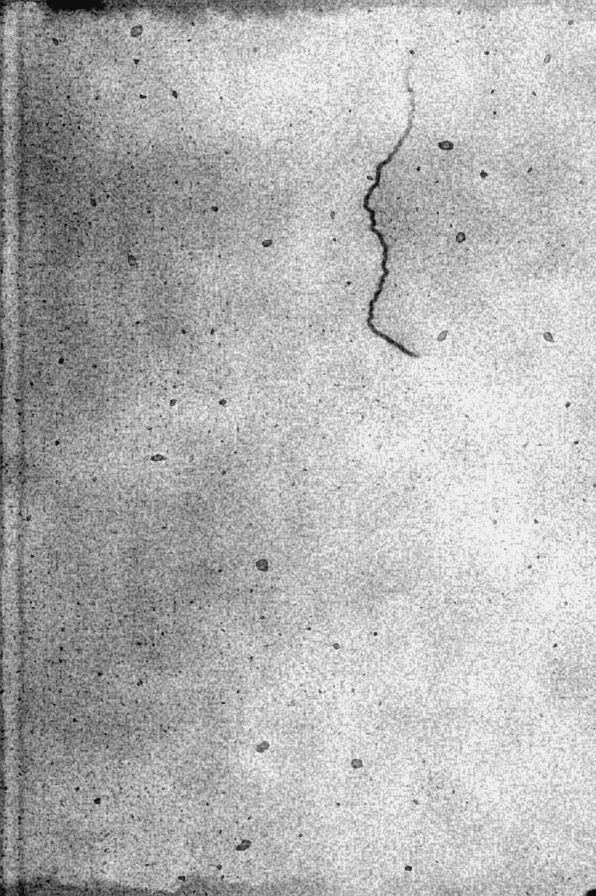
Give the GLSL for this texture, as a WebGL 1 fragment shader.

```glsl
precision highp float;
uniform vec2 u_resolution;

float hash(vec2 p) {
  vec3 q = fract(vec3(p.xyx) * 0.1031);
  q += dot(q, q.yzx + 33.33);
  return fract((q.x + q.y) * q.z);
}

vec2 gradientAt(vec2 cell) {
  float angle = 6.2832 * hash(cell);
  return vec2(cos(angle), sin(angle));
}

// Gradient noise, roughly -0.7 to 0.7
float noise(vec2 p) {
  vec2 i = floor(p), f = fract(p);
  vec2 u = f * f * f * (f * (f * 6.0 - 15.0) + 10.0);
  vec2 e = vec2(1.0, 0.0);
  float low = mix(dot(gradientAt(i), f), dot(gradientAt(i + e), f - e), u.x);
  float high = mix(dot(gradientAt(i + e.yx), f - e.yx),
                   dot(gradientAt(i + e.xx), f - e.xx), u.x);
  return mix(low, high, u.y);
}

float fbm(vec2 p) {
  float sum = 0.0, amp = 1.0;
  for (int i = 0; i < 5; i++) {
    sum += amp * noise(p);
    p = mat2(0.8, 0.6, -0.6, 0.8) * p * 2.03 + 17.3;
    amp *= 0.58;
  }
  return sum;
}

float smudge(vec2 p, vec2 centre, vec2 radius) {
  vec2 d = (p - centre) / radius;
  return exp(-dot(d, d));
}

// Ragged dark flecks, at most one per grid cell
float flecks(vec2 p, float cells, float share, float radius, float hollow, float pixel) {
  vec2 g = p * cells, id = floor(g);
  vec2 jitter = vec2(hash(id + 3.7), hash(id + 41.2));
  vec2 d = (fract(g) - mix(vec2(0.3), vec2(0.7), jitter)) / cells;
  float angle = 3.1416 * hash(id + 71.9);
  float c = cos(angle), s = sin(angle);
  d = mat2(c, -s, s, c) * d;
  d.x *= mix(1.0, 1.9, hash(id + 13.1));
  float size = radius * mix(0.45, 1.0, hash(id + 29.4));
  float dist = length(d) + size * 0.7 * noise(p * 0.9 / radius);
  float body = 1.0 - smoothstep(size - pixel, size + pixel, dist);
  float core = 1.0 - smoothstep(0.0, size * 0.8, dist);
  float strength = mix(0.5, 1.0, hash(id + 57.6));
  return step(hash(id + 91.3), share) * body * strength * (1.0 - hollow * core);
}

// Horizontal position of the water stain's rim at height y
float rimPath(float y) {
  float hook = 1.0 - smoothstep(0.597, 0.64, y);
  return 0.421 + 0.042 * smoothstep(0.80, 0.89, y) + 0.045 * hook
       + 0.009 * sin((y - 0.75) * 46.0 + 3.6)
       + 0.009 * noise(vec2(y * 42.0, 5.0)) + 0.005 * noise(vec2(y * 120.0, 9.0));
}

float waterRim(vec2 p) {
  float slope = (rimPath(p.y + 0.002) - rimPath(p.y - 0.002)) / 0.004;
  float d = (p.x - rimPath(p.y)) / sqrt(1.0 + slope * slope);
  float span = smoothstep(0.599, 0.604, p.y) * (1.0 - smoothstep(0.87, 0.98, p.y));
  float fade = mix(1.0, 0.45, smoothstep(0.80, 0.87, p.y));
  float line = 1.0 - smoothstep(0.0008, 0.0042, abs(d));
  float halo = exp(-abs(d) / (d > 0.0 ? 0.016 : 0.005));
  return span * fade * (0.42 * line + 0.16 * halo);
}

// Worn, ragged border; depth is the distance in from the edge
float wornEdge(float depth, float width, vec2 p) {
  float reach = max(0.003, width * (1.0 + 1.5 * fbm(p * 14.0)));
  return 1.0 - smoothstep(0.3 * reach, reach, depth);
}

void main() {
  vec2 p = gl_FragCoord.xy / u_resolution.y;
  float width = u_resolution.x / u_resolution.y;
  float pixel = 1.0 / u_resolution.y;
  float across = p.x / width;
  float leftSide = 1.0 - smoothstep(0.05, 0.75, across);

  // Uneven faded ground
  float tone = mix(0.58, 0.82, smoothstep(-0.08, 0.78, across));
  tone += 0.13 * fbm(p * 4.5 + 7.0) + 0.08 * fbm(p * 19.0 + 31.0);
  tone += 0.05 * leftSide * noise(p * vec2(55.0, 7.0));
  tone += 0.06 * leftSide * noise(p * vec2(45.0, 230.0));
  tone -= 0.13 * smudge(p, vec2(0.19, 0.76), vec2(0.12, 0.10));
  tone -= 0.10 * smudge(p, vec2(0.23, 0.40), vec2(0.10, 0.07));
  tone -= 0.12 * smudge(p, vec2(0.06, 0.24), vec2(0.12, 0.09));
  tone -= 0.16 * smudge(p, vec2(0.05, 0.80), vec2(0.04, 0.20));
  tone -= 0.07 * smudge(p, vec2(0.50, 0.72), vec2(0.09, 0.13));
  tone += 0.12 * smudge(p, vec2(0.12, 0.48), vec2(0.07, 0.05));
  tone += 0.12 * smudge(p, vec2(0.27, 0.90), vec2(0.20, 0.06));
  tone += 0.07 * smudge(p, vec2(0.55, 0.35), vec2(0.16, 0.18));

  // Fine paper grain with darker pits
  tone += 0.26 * noise(p * 337.0) + 0.15 * noise(p * 151.0);
  float pits = smoothstep(0.22, 0.55, noise(p * 213.0 + 5.0));
  tone -= pits * mix(0.08, 0.24, leftSide);

  // Binding strip and worn borders
  float fold = 0.021 + 0.004 * noise(vec2(p.y * 9.0, 2.0));
  tone += 0.07 * smudge(p, vec2(fold - 0.009, p.y), vec2(0.006, 1.0));
  tone -= 0.13 * smudge(p, vec2(fold + 0.003, p.y), vec2(0.004, 1.0));
  tone -= 0.16 * smudge(p, vec2(0.0, 0.48), vec2(0.05, 0.03));
  tone -= 0.20 * wornEdge(p.x, 0.006, p);
  tone -= mix(0.34, 0.14, smoothstep(0.45, 0.7, across)) * wornEdge(1.0 - p.y, 0.020, p);
  tone -= mix(0.28, 0.08, smoothstep(0.25, 0.6, across)) * wornEdge(p.y, 0.026, p + 3.0);
  tone -= 0.8 * wornEdge(length(p - vec2(width, 0.0)), 0.012, p);
  tone -= 0.6 * wornEdge(length((p - vec2(0.08, 1.0)) * vec2(0.4, 1.0)), 0.013, p);

  // Water stain and scattered dirt
  tone -= waterRim(p);
  float dirt = smoothstep(-0.25, 0.5, fbm(p * 6.0 + 50.0) + 0.3 * leftSide);
  tone -= 0.50 * flecks(p, 9.0, 0.28, 0.0085, 0.5, pixel);
  tone -= 0.55 * flecks(p + 2.3, 23.0, 0.16, 0.0042, 0.0, pixel);
  tone -= 0.45 * flecks(p + 5.1, 62.0, 0.22 * dirt, 0.0024, 0.0, pixel);
  tone -= 0.35 * flecks(p + 8.7, 120.0, 0.28 * dirt, 0.0016, 0.0, pixel);

  gl_FragColor = vec4(vec3(clamp(tone, 0.06, 0.94)), 1.0);
}
```
